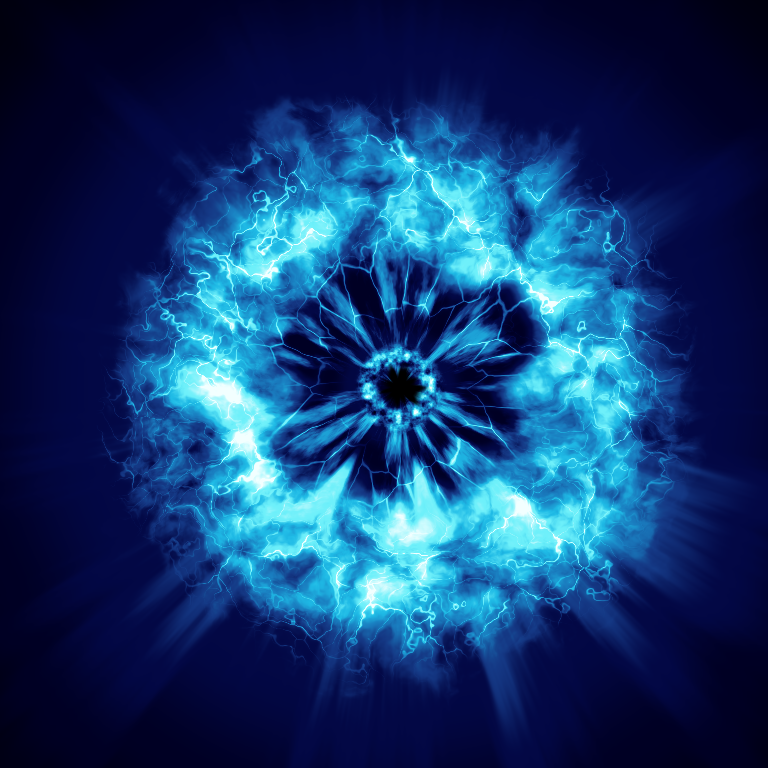
A Shadertoy shader for this background:

```glsl
const float TAU = 6.28319;
const float OPEN = 4096.0; // period of noise that need not wrap

float hash(vec2 p) {
    return fract(sin(dot(p, vec2(127.1, 311.7))) * 43758.5);
}

// Value noise that wraps along x after the given period
float noise(vec2 p, float period) {
    vec2 cell = floor(p), f = fract(p);
    f = f * f * (3.0 - 2.0 * f);
    float x0 = mod(cell.x, period), x1 = mod(cell.x + 1.0, period);
    float low = mix(hash(vec2(x0, cell.y)), hash(vec2(x1, cell.y)), f.x);
    float high = mix(hash(vec2(x0, cell.y + 1.0)), hash(vec2(x1, cell.y + 1.0)), f.x);
    return mix(low, high, f.y);
}

float fbm(vec2 p, float period) {
    float sum = 0.0, gain = 0.5;
    for (int i = 0; i < 5; i++) {
        sum += gain * noise(p, period);
        p = p * 2.0 + vec2(0.0, 7.3);
        period *= 2.0;
        gain *= 0.52;
    }
    return sum;
}

// Gap between the two nearest cell points: zero on the cell walls
float wallGap(vec2 p, float period) {
    vec2 base = floor(p);
    float near = 9.0, next = 9.0;
    for (int j = -1; j <= 1; j++)
    for (int i = -1; i <= 1; i++) {
        vec2 cell = base + vec2(i, j);
        vec2 id = vec2(mod(cell.x, period), cell.y);
        float d = length(cell + vec2(hash(id), hash(id + 41.7)) - p);
        next = min(next, max(near, d));
        near = min(near, d);
    }
    return next - near;
}

float filament(float gap, float width) {
    return 0.75 * (1.0 - smoothstep(0.0, width, gap)) + 0.25 * exp(-gap / (2.5 * width));
}

float band(float r, float inner, float outer, float soft) {
    return smoothstep(inner - soft, inner + soft, r)
         * (1.0 - smoothstep(outer - soft, outer + soft, r));
}

vec3 palette(float e) {
    vec3 c = mix(vec3(0.0, 0.0, 0.04), vec3(0.0, 0.0, 0.14), smoothstep(0.0, 0.1, e));
    c = mix(c, vec3(0.01, 0.03, 0.27), smoothstep(0.1, 0.25, e));
    c = mix(c, vec3(0.08, 0.22, 0.52), smoothstep(0.25, 0.42, e));
    c = mix(c, vec3(0.10, 0.49, 0.75), smoothstep(0.4, 0.58, e));
    c = mix(c, vec3(0.12, 0.73, 0.90), smoothstep(0.56, 0.72, e));
    c = mix(c, vec3(0.43, 0.94, 0.98), smoothstep(0.7, 0.86, e));
    return mix(c, vec3(0.95, 1.0, 1.0), smoothstep(0.86, 1.12, e));
}

// Dark petals with radial fibres and pale veins
float irisEnergy(float turn, float r, float warp) {
    float fibres = fbm(vec2(turn * 44.0, r * 16.0), 44.0);
    float gap = wallGap(vec2(turn * 24.0 + warp * 0.9, log(r) * 1.8 + warp), 24.0);
    float veins = filament(gap, 0.07) * smoothstep(0.06, 0.13, r);
    return 0.1 + 0.55 * smoothstep(0.4, 0.8, fibres) + 0.4 * veins
         + 0.15 * band(r, 0.05, 0.075, 0.02);
}

// Two bright wedges either side of the lower petal
float wedges(float angle, float r) {
    float offset = abs(abs(angle + 1.75) - 0.4);
    float halfWidth = 0.02 + 1.1 * max(r - 0.09, 0.0);
    return (1.0 - smoothstep(halfWidth * 0.5, halfWidth + 0.03, offset))
         * band(r, 0.11, 0.2, 0.025);
}

void mainImage(out vec4 fragColor, in vec2 fragCoord) {
    vec2 p = (fragCoord - 0.5 * iResolution.xy) / min(iResolution.x, iResolution.y);
    p -= vec2(0.0195, -0.005);
    float r = max(length(p), 0.001);
    float angle = atan(p.y, p.x);
    float turn = angle / TAU + 0.5;
    float down = 0.5 - 0.5 * sin(angle);

    // Shared turbulence
    vec2 warp = vec2(fbm(p * 11.0 + 20.0, OPEN), fbm(p * 11.0 + 53.0, OPEN)) - 0.5;
    float cloud = fbm(p * 15.0 + warp * 1.5 + 80.0, OPEN);
    float grain = mix(fbm(p * 34.0 + warp * 3.0 + 110.0, OPEN),
                      fbm(vec2(turn * 40.0 + warp.x, r * 18.0), 40.0), 0.45);

    // Deep glow and light rays
    float backdrop = 0.27 - 0.25 * smoothstep(0.32, 0.72, r);
    float beams = fbm(vec2(turn * 46.0, r * 1.5), 46.0);
    float rays = smoothstep(0.42, 0.8, beams) * exp(-5.5 * max(r - 0.28, 0.0));
    backdrop += rays * (0.2 + 0.16 * down);

    // Iris under the burning ring
    float energy = mix(irisEnergy(turn, r, warp.y), backdrop, smoothstep(0.2, 0.3, r));
    float inner = 0.172 - 0.02 * down + 0.06 * (noise(vec2(turn * 18.0, 3.0), 18.0) - 0.5)
                + 0.06 * warp.x;
    float rim = r + 0.16 * (cloud - 0.5);
    float body = smoothstep(inner - 0.035, inner + 0.035, r) * (1.0 - smoothstep(0.245, 0.37, rim));
    float lobes = pow(0.5 + 0.5 * cos(8.0 * angle), 2.0) * (0.5 + 0.5 * down);
    float heat = 0.7 + 1.1 * (grain - 0.5) + 0.8 * (cloud - 0.5)
               + 0.25 * lobes * band(r, 0.2, 0.265, 0.035);
    energy = mix(energy, heat, body);
    energy = mix(energy, 0.98 + 0.6 * (grain - 0.5), 0.85 * wedges(angle, r));

    // Web of filaments around the ring
    float web = filament(wallGap(p * 14.0 + warp * 2.6 + 30.0, OPEN), 0.055);
    float fineWeb = filament(wallGap(p * 29.0 + warp * 4.0 + 70.0, OPEN), 0.07);
    float reach = band(r + 0.1 * warp.x, 0.19, 0.355, 0.04);
    energy += reach * (0.36 * web * smoothstep(0.32, 0.58, cloud) + 0.12 * fineWeb);
    energy += 0.1 * band(rim, 0.28, 0.37, 0.03) * smoothstep(0.35, 0.6, grain);

    // Small speckled crown and spiky pupil
    float speckle = fbm(p * 95.0 + 150.0, OPEN);
    float crown = band(r + 0.02 * warp.y, 0.028, 0.054, 0.009);
    energy = mix(energy, 0.64 + 1.7 * (speckle - 0.5), crown);
    float spikes = 0.012 + 0.022 * noise(vec2(turn * 26.0, 9.0), 26.0);
    vec3 color = palette(energy) * smoothstep(spikes - 0.006, spikes + 0.008, r);

    fragColor = vec4(color, 1.0);
}
```
